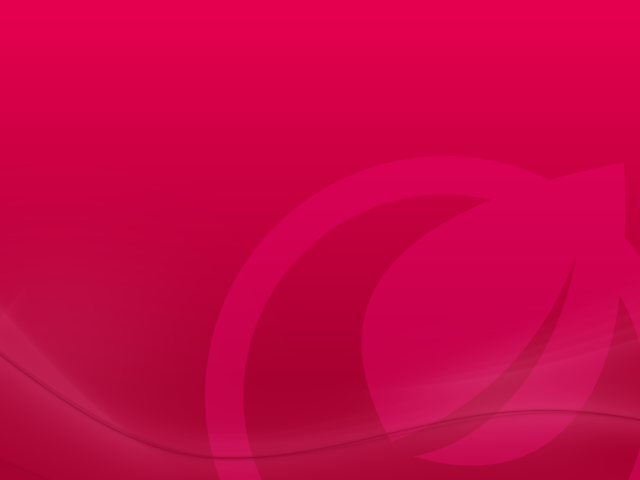
Reproduce this background procedurally as a Shadertoy shader.

```glsl
// A crimson backdrop with a translucent ring and a slit leaf, crossed by silky waves.
// The leaf is a closed chain of cubic curves turned into a signed distance;
// the waves are asymmetric glows that fall off on either side of smooth curves.

const vec3 TOP_COLOR    = vec3(0.90, 0.00, 0.31);
const vec3 MIDDLE_COLOR = vec3(0.75, 0.00, 0.24);
const vec3 DEEP_COLOR   = vec3(0.65, 0.00, 0.185);
const vec3 EMBLEM_COLOR = vec3(0.93, 0.01, 0.43);
const vec3 SILK_COLOR   = vec3(0.90, 0.34, 0.54);
const vec3 CREASE_COLOR = vec3(0.55, 0.00, 0.14);
const float EMBLEM_OPACITY = 0.40;

const vec2  RING_CENTER = vec2(0.927, 0.175);
const float RING_RADIUS = 0.460;
const float RING_HALF_WIDTH = 0.040;

// Leaf outline: each curve uses three points plus the start of the next curve.
const int CURVES = 6;
const int STEPS = 18;
const vec2 LEAF[18] = vec2[18](
    vec2(1.300, 0.661), vec2(1.111, 0.627), vec2(0.753, 0.531),
    vec2(0.753, 0.288), vec2(0.753, 0.210), vec2(0.785, 0.132),
    vec2(0.816, 0.080), vec2(1.007, 0.149), vec2(1.137, 0.288),
    vec2(1.201, 0.470), vec2(1.167, 0.262), vec2(1.038, 0.083),
    vec2(0.863, 0.049), vec2(1.076, -0.016), vec2(1.259, 0.080),
    vec2(1.293, 0.396), vec2(1.302, 0.462), vec2(1.306, 0.583));

vec2 leafPoint(int curve, float t) {
    int k = curve * 3;
    float s = 1.0 - t;
    return s * s * s * LEAF[k] + 3.0 * s * s * t * LEAF[k + 1]
         + 3.0 * s * t * t * LEAF[k + 2] + t * t * t * LEAF[(k + 3) % 18];
}

// Signed distance to the outline, negative inside.
float leafDistance(vec2 p) {
    float nearest = 10.0, side = 1.0;
    vec2 a = LEAF[0];
    for (int c = 0; c < CURVES; c++) {
        for (int i = 1; i <= STEPS; i++) {
            vec2 b = leafPoint(c, float(i) / float(STEPS));
            vec2 e = b - a, w = p - a;
            vec2 away = w - e * clamp(dot(w, e) / dot(e, e), 0.0, 1.0);
            nearest = min(nearest, dot(away, away));
            bool crosses = (a.y > p.y) != (b.y > p.y);
            if (crosses && p.x < a.x + e.x * (p.y - a.y) / e.y) side = -side;
            a = b;
        }
    }
    return side * sqrt(nearest);
}

// Glow around a curve with its own reach on each side.
float silk(float d, float above, float below) {
    return d > 0.0 ? exp(-d / above) : exp(d / below);
}

float spot(vec2 p, vec2 center, vec2 size) {
    vec2 q = (p - center) / size;
    return exp(-dot(q, q));
}

float mainWave(float x) {
    float rise = max(0.47 - x, 0.0);
    return 0.095 - 0.05 * cos((x - 0.47) * 4.7) + 0.62 * rise * rise;
}

vec3 backdrop(vec2 p) {
    vec3 color = mix(MIDDLE_COLOR, TOP_COLOR, clamp((p.y - 0.5) / 0.5, 0.0, 1.0));
    color = mix(color, DEEP_COLOR, clamp((0.5 - p.y) / 0.3, 0.0, 1.0));
    return mix(color, SILK_COLOR, 0.16 * spot(p, vec2(0.12, 0.29), vec2(0.25, 0.20)));
}

vec3 addWaves(vec3 color, vec2 p) {
    float wave = p.y - mainWave(p.x);
    float right = smoothstep(0.70, 1.15, p.x);

    // Broad silk around the main wave, with a dark hollow in the right corner.
    float light = 0.24 * silk(wave, 0.045, 0.07) + 0.12 * right * silk(wave, 0.03, 0.06);
    light += 0.10 * spot(p, vec2(1.12, 0.17), vec2(0.22, 0.10));
    light *= 1.0 - 0.85 * spot(p, vec2(1.31, 0.045), vec2(0.12, 0.055));

    // Streaks fanning out to the right.
    for (int i = 0; i < 5; i++) {
        float k = float(i);
        float u = p.x - 0.75;
        float streak = p.y - (0.183 + 0.007 * k + u * (0.19 + 0.035 * k) - 0.02 * sin(u * 5.4));
        float fade = smoothstep(0.66 + 0.05 * k, 1.0 + 0.03 * k, p.x);
        light += (0.13 - 0.02 * k) * fade * silk(streak, 0.004 + 0.002 * k, 0.045);
    }

    // Faint threads above the trough.
    for (int i = 0; i < 3; i++) {
        float k = float(i);
        float thread = wave - 0.022 - 0.018 * k - 0.01 * sin(p.x * 5.0 + k);
        light += 0.05 * silk(thread, 0.004, 0.02) * spot(p, vec2(0.65, 0.1), vec2(0.32, 0.2));
    }

    // Folds falling from the left edge.
    float fold = p.y - (0.357 - 1.2 * p.x + 0.8 * p.x * p.x);
    float leftFade = 1.0 - smoothstep(0.20, 0.42, p.x);
    light += 0.16 * leftFade * silk(fold, 0.012, 0.07);
    float tuck = p.y - (0.335 + 1.25 * p.x);
    light += 0.06 * (1.0 - smoothstep(0.02, 0.07, p.x)) * silk(tuck, 0.005, 0.05);
    color = mix(color, SILK_COLOR, clamp(light, 0.0, 0.6));

    // Thin dark creases.
    float crease = 0.55 * silk(wave, 0.0025, 0.003);
    crease += 0.25 * silk(wave - 0.008 * sin(p.x * 4.0 + 1.0), 0.002, 0.006);
    crease += 0.30 * leftFade * silk(p.y - 0.043 + 0.42 * p.x, 0.003, 0.02);
    return mix(color, CREASE_COLOR, min(crease, 0.65));
}

void mainImage(out vec4 fragColor, in vec2 fragCoord) {
    vec2 p = fragCoord / iResolution.y;
    float edge = 0.8 / iResolution.y;
    float ring = abs(length(p - RING_CENTER) - RING_RADIUS) - RING_HALF_WIDTH;
    float emblem = min(ring, leafDistance(p));
    float cover = 1.0 - smoothstep(-edge, edge, emblem);
    vec3 color = mix(backdrop(p), EMBLEM_COLOR, EMBLEM_OPACITY * cover);
    fragColor = vec4(addWaves(color, p), 1.0);
}
```
